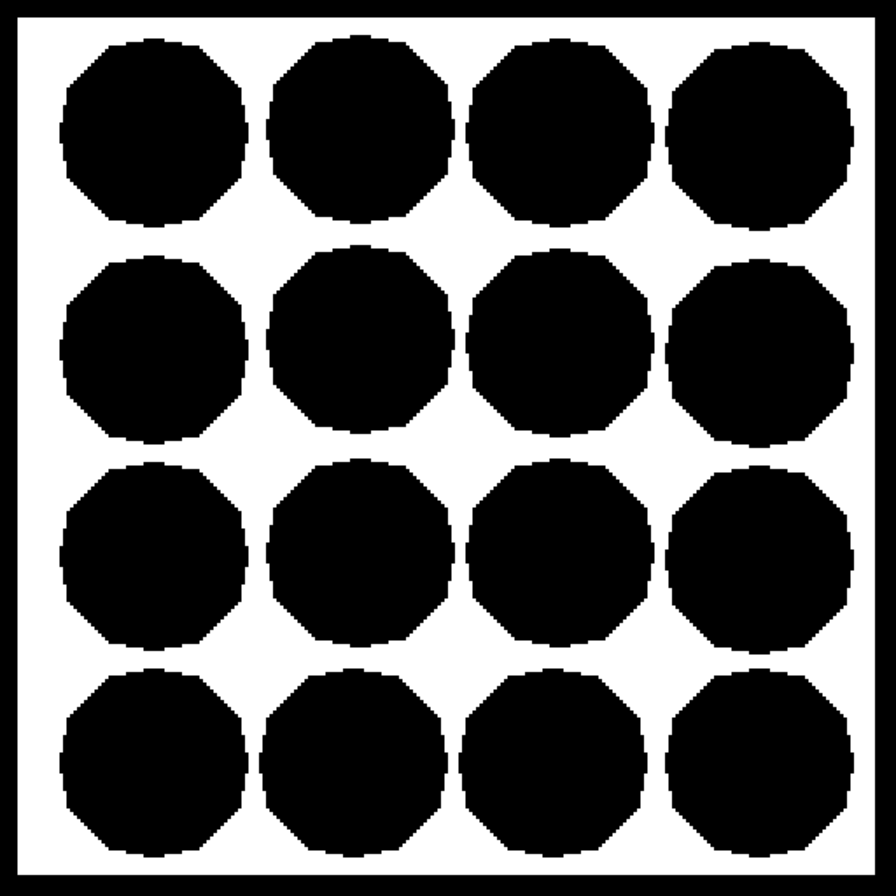
This pattern is drawn by a Shadertoy shader. Its source:

```glsl
// Four by four black, stair-edged, blunt-cornered discs on a white framed square.

#define CELLS 256.0                 // coarse cells across the canvas
#define SIDE_REACH 27.2             // disc half width, in cells
#define SIDE_BOW 0.2                // slope of the bulging sides
#define DIAGONAL_REACH 37.6         // limit of |x| + |y| at the cut corners
#define FRAME_MIN vec2(5.0, 6.0)    // lower left of the white field
#define FRAME_MAX vec2(250.0, 251.0)
#define COLUMNS vec4(44.0, 103.0, 160.0, 217.0)
#define ROWS vec4(38.0, 97.0, 156.0, 218.0)
#define INK vec3(0.0)
#define PAPER vec3(1.0)

// Vertical drift of each disc: one line per row, from the bottom up.
const mat4 DRIFT = mat4(
    0.0, 0.0, 0.0,  0.0,
    0.0, 1.0, 1.0, -1.0,
    0.0, 3.0, 2.0, -1.0,
    0.0, 1.0, 0.0, -1.0);

vec2 discCenter(int column, int row) {
    vec2 center = vec2(COLUMNS[column], ROWS[row] + DRIFT[row][column]);
    // The two inner discs of the bottom row sit slightly to the left.
    if (row == 0 && (column == 1 || column == 2)) center.x -= 2.0;
    return center;
}

// Negative inside an octagon whose upright and level sides bow outward.
float bluntDisc(vec2 offset) {
    vec2 a = abs(offset);
    vec2 sides = a + SIDE_BOW * a.yx - SIDE_REACH;
    return max(max(sides.x, sides.y), a.x + a.y - DIAGONAL_REACH);
}

// 1 on paper, 0 on ink, for the cell centered at p.
float paperAt(vec2 p) {
    if (any(lessThan(p, FRAME_MIN)) || any(greaterThan(p, FRAME_MAX))) return 0.0;
    float nearest = CELLS;
    for (int row = 0; row < 4; row++)
        for (int column = 0; column < 4; column++)
            nearest = min(nearest, bluntDisc(p - discCenter(column, row)));
    return step(0.0, nearest);
}

void mainImage(out vec4 fragColor, in vec2 fragCoord) {
    vec2 p = fragCoord / iResolution.xy * CELLS;

    // Blend the four surrounding cells with a narrow ramp: soft stair steps.
    vec2 base = floor(p - 0.5) + 0.5;
    vec2 blend = smoothstep(0.2, 0.8, p - base);
    float low = mix(paperAt(base), paperAt(base + vec2(1.0, 0.0)), blend.x);
    float high = mix(paperAt(base + vec2(0.0, 1.0)), paperAt(base + 1.0), blend.x);

    fragColor = vec4(mix(INK, PAPER, mix(low, high, blend.y)), 1.0);
}
```
